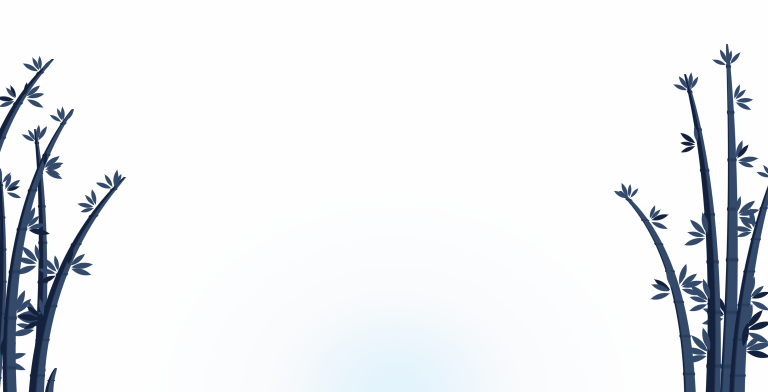
Give the GLSL for this background, as a WebGL 2 fragment shader.

```glsl
#version 300 es
precision highp float;
// Two groves of navy bamboo frame a pale sky with a soft blue glow at the foot.
// Each stalk is a tapered quadratic curve, solved for its height; sprigs of
// lens-shaped leaves fan out from chosen points along it.

uniform vec2 u_resolution;
out vec4 outColor;

const float CANVAS_WIDTH = 7.68;
const vec3 SKY = vec3(0.998, 0.998, 1.0);
const vec3 MIST = vec3(0.955, 0.97, 0.98);
const vec3 GLOW = vec3(0.89, 0.955, 0.99);
const vec3 NAVY = vec3(0.20, 0.29, 0.42);
const vec3 INK = vec3(0.08, 0.13, 0.24);
const vec2 GLOW_CENTER = vec2(3.95, 0.0);
const vec2 GLOW_RADII = vec2(2.65, 2.15);
const float TIP_T = 0.93;         // where the crowning sprig grows
const float JOINT_COUNT = 7.0;
const float DARK_LEAF_SHARE = 0.25;
const int LEAF_COUNT = 4;
const int STALK_COUNT = 10;

// Base xy and tip xy of each stalk
const vec4 ENDS[STALK_COUNT] = vec4[](
  vec4(-0.2, 0.53, 0.53, 3.33), vec4(-0.06, -0.02, 0.0, 2.23),
  vec4(0.38, -0.02, 0.35, 2.63), vec4(0.10, -0.02, 0.73, 2.83),
  vec4(0.36, -0.02, 1.25, 2.15), vec4(0.49, -0.02, 0.56, 0.24),
  vec4(6.90, -0.02, 6.20, 2.01), vec4(7.27, -0.02, 7.27, 3.48),
  vec4(7.13, -0.02, 6.85, 3.18), vec4(7.37, -0.02, 7.78, 2.28));
// Control point xy, half width at the base, shadow edge across the stalk
const vec4 BENDS[STALK_COUNT] = vec4[](
  vec4(-0.41, 2.39, 0.07, 0.1), vec4(0.08, 1.1, 0.045, 0.2),
  vec4(0.49, 1.68, 0.05, 0.1), vec4(0.025, 1.85, 0.06, -0.4),
  vec4(0.435, 1.29, 0.065, 0.0), vec4(0.50, 0.12, 0.035, -0.3),
  vec4(6.85, 1.42, 0.05, -0.7), vec4(7.38, 1.93, 0.065, -0.7),
  vec4(7.20, 1.97, 0.065, 0.2), vec4(7.41, 1.28, 0.07, -0.4));
// Places of side sprigs along the stalk; negative grows left, zero is none
const vec4 SPRIGS[STALK_COUNT] = vec4[](
  vec4(0.81, -0.8, 0.0, 0.0), vec4(0.9, 0.15, 0.0, 0.0),
  vec4(-0.42, -0.2, 0.8, 0.0), vec4(0.73, 0.5, 0.22, 0.0),
  vec4(-0.83, 0.53, -0.5, -0.3), vec4(0.0),
  vec4(0.78, -0.4, 0.42, 0.0), vec4(0.82, 0.64, 0.48, -0.2),
  vec4(-0.73, -0.43, -0.24, -0.1), vec4(-0.68, 0.38, 0.25, 0.17));

float hash(vec2 p) {
  return fract(sin(dot(p, vec2(12.99, 78.23))) * 4375.85);
}

vec2 curve(vec2 a, vec2 b, vec2 c, float t) {
  return mix(mix(a, b, t), mix(b, c, t), t);
}

float cover(float d, float pixel) {
  return smoothstep(0.7 * pixel, -0.7 * pixel, d);
}

// Pointed lens growing from the origin along a direction
float leafDistance(vec2 p, vec2 dir, float len) {
  float along = dot(p, dir) / len;
  float across = abs(dot(p, vec2(dir.y, -dir.x)));
  float s = clamp(along, 0.0, 1.0);
  float lens = across - len * 0.54 * s * (1.0 - s);
  return max(lens, (abs(along - 0.5) - 0.5) * len);
}

vec3 drawSprig(vec3 color, vec2 p, float side, float size, float seed, float pixel) {
  if (length(p) > size * 1.6) return color;
  for (int k = 0; k < LEAF_COUNT; k++) {
    float fan = float(k) / float(LEAF_COUNT - 1);
    float chance = hash(vec2(seed, float(k) + 1.0));
    float angle = side == 0.0 ? mix(-1.1, 0.6, fan) : side * mix(0.3, 1.9, fan);
    angle += 0.3 * (chance - 0.5);
    vec2 dir = vec2(sin(angle), cos(angle));
    float len = size * mix(0.8, 1.15, hash(vec2(float(k), seed)));
    float d = leafDistance(p - dir * size * 0.2, dir, len);
    vec3 tint = chance < DARK_LEAF_SHARE && side != 0.0 ? INK : NAVY;
    color = mix(color, tint, cover(d, pixel));
  }
  return color;
}

vec3 drawStalk(vec3 color, vec2 p, vec4 ends, vec4 bend, float pixel) {
  // Heights rise steadily, so one root gives the place along the curve
  float a = ends.y - 2.0 * bend.y + ends.w;
  float b = bend.y - ends.y;
  float rise = sqrt(max(b * b + a * (p.y - ends.y), 1e-5));
  float t = (p.y - ends.y) / (b + rise);
  if (t < 0.0 || t > 1.0) return color;
  vec2 slope = mix(bend.xy - ends.xy, ends.zw - bend.xy, t);
  float offset = (p.x - curve(ends.xy, bend.xy, ends.zw, t).x) * normalize(slope).y;
  float joint = smoothstep(0.06, 0.0, abs(fract(t * JOINT_COUNT) - 0.5));
  float halfWidth = bend.z * pow(1.0 - t, 0.65) + 0.008 + 0.006 * joint;
  float light = smoothstep(-0.2, 0.2, offset / halfWidth - bend.w);
  vec3 tint = mix(INK, NAVY, light * (1.0 - 0.35 * joint));
  return mix(color, tint, cover(abs(offset) - halfWidth, pixel));
}

void main() {
  float pixel = CANVAS_WIDTH / u_resolution.x;
  vec2 p = gl_FragCoord.xy * pixel;

  // Sky and glow
  float radius = length((p - GLOW_CENTER) / GLOW_RADII);
  vec3 color = mix(SKY, MIST, clamp(1.0 - radius, 0.0, 1.0));
  color = mix(color, GLOW, 1.0 - smoothstep(0.0, 0.5, radius));

  // Bamboo, far stalks first
  for (int i = 0; i < STALK_COUNT; i++) {
    vec4 ends = ENDS[i], bend = BENDS[i], sprigs = SPRIGS[i];
    color = drawStalk(color, p, ends, bend, pixel);
    if (sprigs.x == 0.0) continue;
    for (int j = 0; j < 5; j++) {
      float place = j < 4 ? sprigs[j] : TIP_T;
      if (place == 0.0) continue;
      float side = j < 4 ? sign(place) : 0.0;
      vec2 root = curve(ends.xy, bend.xy, ends.zw, abs(place)) + vec2(0.03 * side, 0.0);
      float size = mix(0.24, 0.14, abs(place));
      color = drawSprig(color, p - root, side, size, float(i * 5 + j), pixel);
    }
  }
  outColor = vec4(color, 1.0);
}
```
